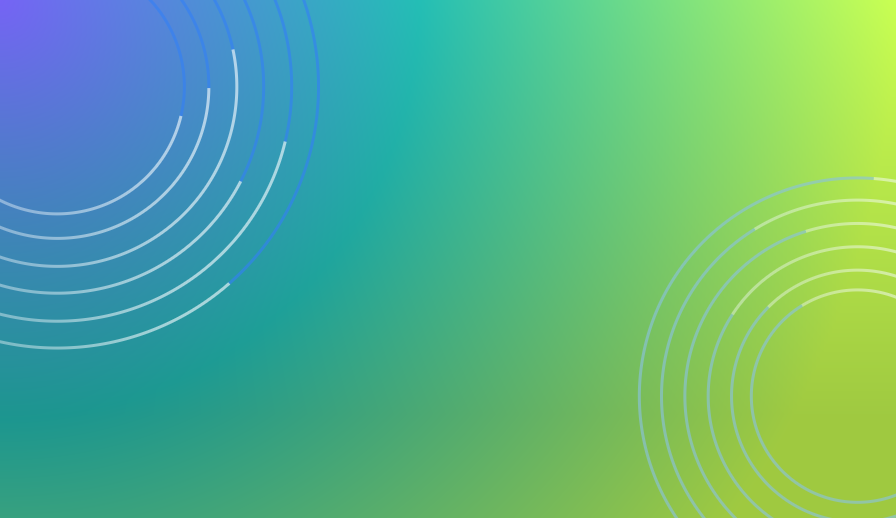
Give the GLSL for this background, as a WebGL 2 fragment shader.

```glsl
#version 300 es
precision highp float;

uniform vec2 u_resolution;
out vec4 fragColor;

// Lengths are fractions of the canvas height, angles are radians.
const vec3 VIOLET = vec3(0.46, 0.39, 0.96);
const vec3 TEAL = vec3(0.14, 0.745, 0.71);
const vec3 LIME = vec3(0.79, 1.0, 0.32);
const float TEAL_RADIUS = 0.81;
const float LIME_RADIUS = 1.73;
const float SHADE_DEPTH = 0.80;
const float SHADE_LEVEL = 0.79;

const int RING_COUNT = 6;
const float HALF_WIDTH = 0.0029;
const float DIM_ALPHA = 0.62;
const vec2 BRIGHT_ALPHA = vec2(0.40, 0.62);
const vec3 BRIGHT = vec3(0.97, 0.99, 1.0);
const vec3 BLUE = vec3(0.20, 0.50, 0.96);
const vec3 MIST = vec3(0.54, 0.76, 0.88);
const float PI = 3.14159265;

const vec2 LEFT_CENTRE = vec2(0.1104, 0.8326);
const float LEFT_RADII[RING_COUNT] = float[](0.2455, 0.2928, 0.3468, 0.3986, 0.4527, 0.5045);
const float LEFT_ENDS[RING_COUNT] = float[](-0.232, -0.009, 0.209, -0.476, -0.236, -0.852);

// Horizontal offset is measured from the right edge.
const vec2 RIGHT_CENTRE = vec2(-0.0743, 0.2353);
const float RIGHT_RADII[RING_COUNT] = float[](0.2050, 0.2432, 0.2883, 0.3333, 0.3784, 0.4212);
const float RIGHT_ENDS[RING_COUNT] = float[](2.119, 2.356, 2.562, 1.874, 2.122, 1.496);

// Radial three-colour blend, darkened towards the bottom.
vec3 background(vec2 p) {
    float r = length(p - vec2(0.0, 1.0));
    vec3 col = mix(VIOLET, TEAL, clamp(r / TEAL_RADIUS, 0.0, 1.0));
    col = mix(col, LIME, clamp((r - TEAL_RADIUS) / (LIME_RADIUS - TEAL_RADIUS), 0.0, 1.0));
    return col * mix(1.0, SHADE_LEVEL, clamp((1.0 - p.y) / SHADE_DEPTH, 0.0, 1.0));
}

// Concentric rings, each bright from angle start to its own end and tinted elsewhere.
vec3 drawRings(vec3 col, vec2 q, float radii[RING_COUNT], float ends[RING_COUNT],
               float start, vec3 tint, float pixel) {
    float r = length(q);
    float angle = atan(q.y, q.x);
    float brightAlpha = mix(BRIGHT_ALPHA.x, BRIGHT_ALPHA.y, smoothstep(-0.15, 0.30, q.x));
    for (int i = 0; i < RING_COUNT; i++) {
        float edge = abs(r - radii[i]) - HALF_WIDTH;
        float line = clamp(0.5 - edge / pixel, 0.0, 1.0);
        float along = min(angle - start, ends[i] - angle) * radii[i];
        float lit = clamp(0.5 + along / pixel, 0.0, 1.0);
        float alpha = mix(DIM_ALPHA, brightAlpha, lit);
        col = mix(col, mix(tint, BRIGHT, lit), line * alpha);
    }
    return col;
}

void main() {
    vec2 p = gl_FragCoord.xy / u_resolution.y;
    float pixel = 1.0 / u_resolution.y;
    vec2 rightCentre = RIGHT_CENTRE + vec2(u_resolution.x / u_resolution.y, 0.0);

    vec3 col = background(p);
    col = drawRings(col, p - LEFT_CENTRE, LEFT_RADII, LEFT_ENDS, -PI, BLUE, pixel);
    col = drawRings(col, p - rightCentre, RIGHT_RADII, RIGHT_ENDS, 0.0, MIST, pixel);
    fragColor = vec4(col, 1.0);
}
```
